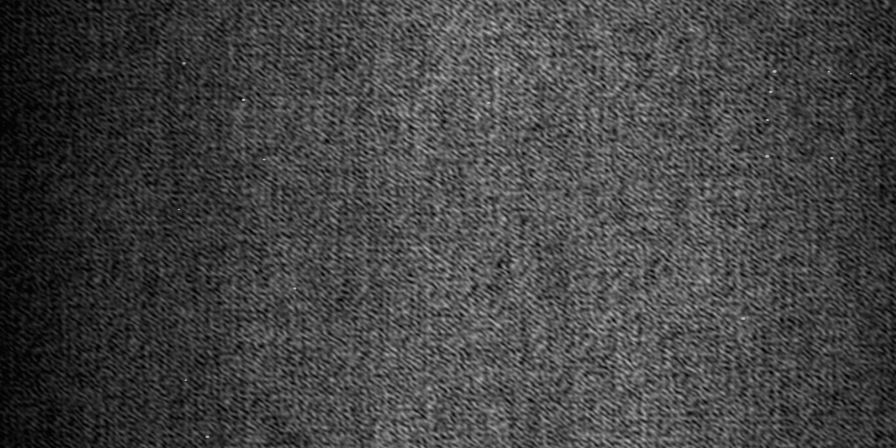
A WebGL 1 fragment shader for this texture:

```glsl
precision highp float;
// Dark grey twill cloth, lit by a soft vertical band right of the centre.

uniform vec2 u_resolution;

// Lighting across the width (0 to 1)
const float LIGHT_PEAK = 0.62;
const float SHADE_LEFT = 0.042;
const float SHADE_PEAK = 0.362;
const float SHADE_RIGHT = 0.17;

// Weave, in counts per canvas height
const vec2 TWILL_ALONG = vec2(0.8, -0.6);
const vec2 TWILL_ACROSS = vec2(0.6, 0.8);
const float TWILL_COUNT = 94.0;
const vec2 STITCH_COUNT = vec2(76.0, 122.0);
const vec2 WEFT_COUNT = vec2(9.0, 105.0);
const vec2 WARP_COUNT = vec2(85.0, 6.0);
const float MOTTLE_COUNT = 22.0;

// Strength of each layer
const float TWILL_GAIN = 0.72;
const float STITCH_GAIN = 3.3;
const float WEFT_GAIN = 1.3;
const float WARP_GAIN = 1.2;
const float MOTTLE_GAIN = 0.9;
const float CONTRAST_BASE = 0.03;
const float CONTRAST_LIT = 0.2;

// Pale lint caught in the cloth
const float FLECK_CELLS = 16.0;
const float FLECK_SHARE = 0.04;
const float FLECK_SIZE = 0.0042;
const float FLECK_TONE = 0.72;

const float BLACK_POINT = 0.015;
const float PI = 3.14159;

float hash(vec2 cell) {
  vec3 q = fract(cell.xyx * vec3(0.1031, 0.1030, 0.0973));
  q += dot(q, q.yzx + 33.33);
  return fract((q.x + q.y) * q.z);
}

float cornerSlope(vec2 cell, vec2 offset) {
  float angle = 2.0 * PI * hash(cell);
  return dot(vec2(cos(angle), sin(angle)), offset);
}

float gradientNoise(vec2 p) {
  vec2 i = floor(p);
  vec2 f = fract(p);
  vec2 w = f * f * f * (f * (f * 6.0 - 15.0) + 10.0);
  vec2 e = vec2(1.0, 0.0);
  float low = mix(cornerSlope(i, f), cornerSlope(i + e, f - e), w.x);
  float high = mix(cornerSlope(i + e.yx, f - e.yx),
                   cornerSlope(i + e.xx, f - e.xx), w.x);
  return mix(low, high, w.y);
}

// Broad light: a rounded rise from the left, a gentler fall to the right
float lighting(float x) {
  float rise = cos(0.5 * PI * max(LIGHT_PEAK - x, 0.0) / LIGHT_PEAK);
  float fall = max(x - LIGHT_PEAK, 0.0) / (1.0 - LIGHT_PEAK);
  return mix(SHADE_LEFT, SHADE_PEAK, rise)
       - (SHADE_PEAK - SHADE_RIGHT) * fall * fall;
}

// Diagonal ribs broken into stitches, with uneven threads both ways
float weave(vec2 p) {
  vec2 t = vec2(dot(p, TWILL_ALONG), dot(p, TWILL_ACROSS));
  float wobble = 0.5 * gradientNoise(p * 18.0 + 7.3)
               + 0.35 * gradientNoise(p * 47.0 + 31.7);
  float rib = sin(2.0 * PI * (t.y * TWILL_COUNT + wobble));
  float ribStrength = 1.0 + 1.2 * gradientNoise(p * 34.0 + 80.1);
  float stitch = gradientNoise(t * STITCH_COUNT + 211.4);
  float weft = gradientNoise(p * WEFT_COUNT + 53.6);
  float warp = gradientNoise(p * WARP_COUNT + 97.2);
  float mottle = gradientNoise(p * MOTTLE_COUNT + 141.9);
  return TWILL_GAIN * rib * ribStrength + STITCH_GAIN * stitch
       + WEFT_GAIN * weft + WARP_GAIN * warp + MOTTLE_GAIN * mottle;
}

// One possible short fleck per cell, kept clear of the cell edges
float flecks(vec2 p) {
  vec2 cell = floor(p * FLECK_CELLS);
  vec2 jitter = vec2(hash(cell + 17.0), hash(cell + 59.0));
  vec2 center = (cell + 0.25 + 0.5 * jitter) / FLECK_CELLS;
  float size = FLECK_SIZE * mix(0.6, 1.3, hash(cell + 83.0));
  float reach = length((p - center) * vec2(0.75, 1.1));
  float present = step(1.0 - FLECK_SHARE, hash(cell + 5.0));
  return present * (1.0 - smoothstep(0.3 * size, size, reach));
}

void main() {
  vec2 uv = gl_FragCoord.xy / u_resolution;
  vec2 p = gl_FragCoord.xy / u_resolution.y;

  float shade = lighting(uv.x);
  shade *= 1.0 + 0.25 * gradientNoise(p * vec2(4.0, 2.0) + 3.7);
  float tone = shade + (CONTRAST_BASE + CONTRAST_LIT * shade) * weave(p);
  tone = mix(tone, FLECK_TONE, flecks(p) * smoothstep(0.0, 0.25, shade));

  gl_FragColor = vec4(vec3(clamp(tone, BLACK_POINT, 1.0)), 1.0);
}
```
